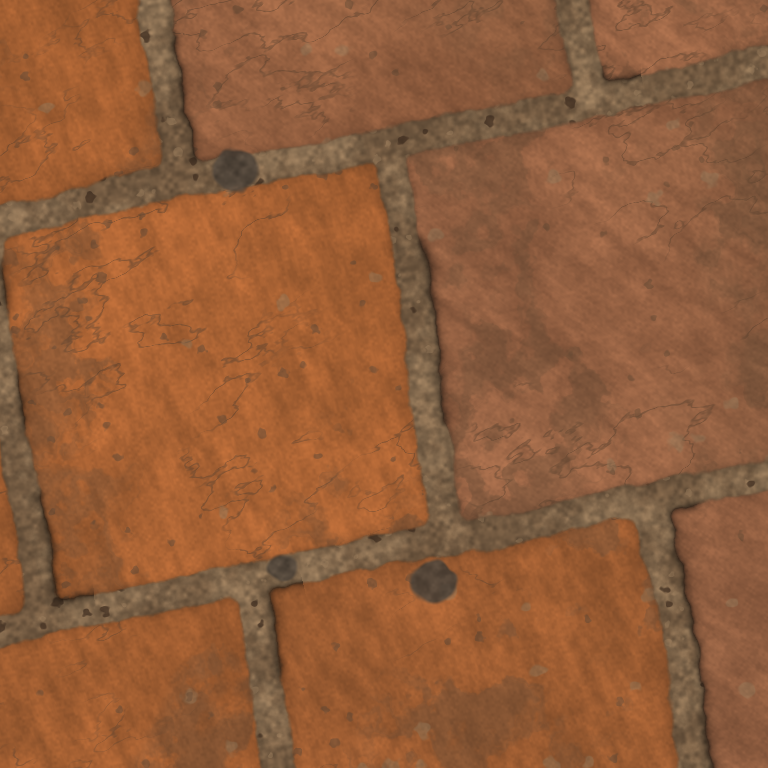
Write a Shadertoy shader that draws this texture.

```glsl
// Worn terracotta floor tiles in a tilted running bond with wide, gritty mortar joints.

const float TILT = 0.197;
const vec2 PITCH = vec2(0.54, 0.526);     // tile plus joint, in canvas units
const vec2 ORIGIN = vec2(0.103, 0.176);   // joint crossing of row 0
const float HALF_JOINT = 0.021;
const float CORNER = 0.014;

const vec3 ORANGE_LIGHT = vec3(0.69, 0.40, 0.21);
const vec3 ORANGE_DARK  = vec3(0.58, 0.34, 0.18);
const vec3 ROSE_LIGHT   = vec3(0.64, 0.42, 0.29);
const vec3 ROSE_DARK    = vec3(0.54, 0.35, 0.24);
const vec3 UMBER        = vec3(0.42, 0.30, 0.21);
const vec3 MORTAR       = vec3(0.46, 0.36, 0.26);
const vec3 MORTAR_PALE  = vec3(0.57, 0.46, 0.34);
const vec3 STUD         = vec3(0.29, 0.25, 0.21);

float hash(vec2 p) {
    return fract(sin(dot(p, vec2(127.1, 311.7))) * 43758.5453);
}

float noise(vec2 p) {
    vec2 i = floor(p), f = fract(p);
    f = f * f * (3.0 - 2.0 * f);
    return mix(mix(hash(i), hash(i + vec2(1, 0)), f.x),
               mix(hash(i + vec2(0, 1)), hash(i + vec2(1, 1)), f.x), f.y);
}

float fbm(vec2 p) {
    float sum = 0.0, amp = 0.5;
    for (int i = 0; i < 5; i++) {
        sum += amp * noise(p);
        p = mat2(1.6, 1.2, -1.2, 1.6) * p + 7.3;
        amp *= 0.5;
    }
    return sum / 0.97;
}

mat2 rotation(float a) {
    return mat2(cos(a), sin(a), -sin(a), cos(a));
}

float roundedBox(vec2 p, vec2 halfSize, float r) {
    vec2 d = abs(p) - halfSize + r;
    return length(max(d, 0.0)) + min(max(d.x, d.y), 0.0) - r;
}

// Sparse specks with random place and size; returns coverage
float specks(vec2 p, float scale, float density) {
    vec2 cell = floor(p * scale), f = fract(p * scale);
    vec2 centre = 0.3 + 0.4 * vec2(hash(cell + 3.1), hash(cell + 8.7));
    float r = 0.1 + 0.16 * hash(cell + 5.5);
    float d = length(f - centre) + 0.25 * (noise(p * scale * 5.0) - 0.5);
    return step(hash(cell), density) * (1.0 - smoothstep(r - 0.06, r + 0.06, d));
}

// Fired clay: mottling, directional streaks, stains and flaked scratches
vec3 clay(vec2 q, vec2 id, vec2 centre) {
    float rosy = smoothstep(0.4, 0.9, centre.x + 0.3 * (centre.y - 0.44));
    vec2 s = q + 5.0 * vec2(hash(id), hash(id + 4.0));
    float broad = fbm(s * 5.0);
    float mottle = fbm(s * 22.0);
    vec2 grain = rotation(mix(-0.2, -0.75, rosy)) * s;
    float streak = fbm(grain * vec2(75.0, 26.0));

    float tone = smoothstep(0.28, 0.72, 0.45 * broad + 0.35 * mottle + 0.2 * streak);
    vec3 col = mix(mix(ORANGE_DARK, ORANGE_LIGHT, tone), mix(ROSE_DARK, ROSE_LIGHT, tone), rosy);
    col *= 0.97 + 0.06 * hash(id + 11.0);

    float stain = smoothstep(0.54, 0.72, fbm(s * vec2(6.0, 4.5) + 2.0 * mottle));
    col = mix(col, UMBER, 0.45 * stain);
    float worn = smoothstep(0.02, 0.24, q.x - centre.x + 0.25 * (broad - 0.5)) * rosy;
    col = mix(col, UMBER, worn * (0.18 + 0.35 * smoothstep(0.45, 0.65, mottle)));

    float flake = abs(fbm(rotation(-0.25) * s * vec2(11.0, 24.0)) - 0.5);
    float scratch = (1.0 - smoothstep(0.0, 0.022, flake)) * smoothstep(0.5, 0.65, broad + 0.2 * worn);
    col = mix(col, UMBER * 0.9, 0.5 * scratch);
    col = mix(col, MORTAR_PALE, 0.5 * specks(s, 24.0, 0.07));
    col = mix(col, UMBER, 0.6 * specks(s + 2.0, 42.0, 0.08));
    return col * (0.9 + 0.2 * streak);
}

// Sandy mortar with pale crust and dark pits
vec3 mortar(vec2 q) {
    float crust = smoothstep(0.38, 0.7, 0.6 * fbm(q * 14.0 + 3.0) + 0.4 * fbm(q * 60.0));
    vec3 col = mix(MORTAR, MORTAR_PALE, crust) * (0.82 + 0.3 * noise(q * 150.0));
    col = mix(col, MORTAR_PALE * 1.08, 0.5 * specks(q, 48.0, 0.18));
    return mix(col, UMBER * 0.6, 0.75 * specks(q + 1.7, 36.0, 0.12));
}

void mainImage(out vec4 fragColor, in vec2 fragCoord) {
    float px = 1.0 / iResolution.y;
    vec2 q = rotation(-TILT) * (fragCoord * px);

    // Uneven running bond: slight shear and wandering joints
    vec2 wander = vec2(fbm(q * 7.0), fbm(q * 7.0 + 31.0)) - 0.5;
    vec2 g = q - ORIGIN + 0.024 * wander;
    g.x -= 0.035 * (q.y - 0.44);
    float row = floor(g.y / PITCH.y);
    float shift = 0.5 * mod(row, 2.0);
    vec2 cell = g / PITCH - vec2(shift, 0.0);
    vec2 id = floor(cell);
    vec2 local = (fract(cell) - 0.5) * PITCH;
    vec2 centre = ORIGIN + (id + 0.5 + vec2(shift, 0.0)) * PITCH;

    // Chipped tile outline
    float d = roundedBox(local, 0.5 * PITCH - HALF_JOINT, CORNER);
    d += 0.012 * (fbm(q * 38.0) - 0.5);
    float tile = 1.0 - smoothstep(-0.0015 - px, 0.0015 + px, d);
    vec3 col = mix(mortar(q), clay(q, id, centre), tile);

    // Grimy rim, with a deeper crack along left tile edges
    float rim = exp(-abs(d) * 190.0);
    float crack = step(local.x, -0.2) * smoothstep(0.4, 0.6, noise(q * 13.0));
    col *= 1.0 - rim * (0.14 + 0.4 * crack);

    // One dark stud per row
    for (float k = -1.0; k <= 1.0; k++) {
        vec2 at = vec2(0.412 + k * (0.1155 * k - 0.0735), 0.185 + k * (0.428 - 0.092 * k));
        at.y += k * k * 0.185;
        at.y -= max(k, 0.0) * 0.001 + max(-k, 0.0) * (-0.276);
        float r = 0.018 + 0.010 * k * k;
        float stud = length(q - at) - r + 0.008 * (noise(q * 70.0) - 0.5);
        float cover = 1.0 - smoothstep(-0.002 - px, 0.002 + px, stud);
        col = mix(col, STUD * (0.85 + 0.4 * noise(q * 110.0)), 0.92 * cover);
    }

    // Fine surface grain
    col *= 0.95 + 0.1 * noise(q * 260.0);
    fragColor = vec4(col, 1.0);
}
```
